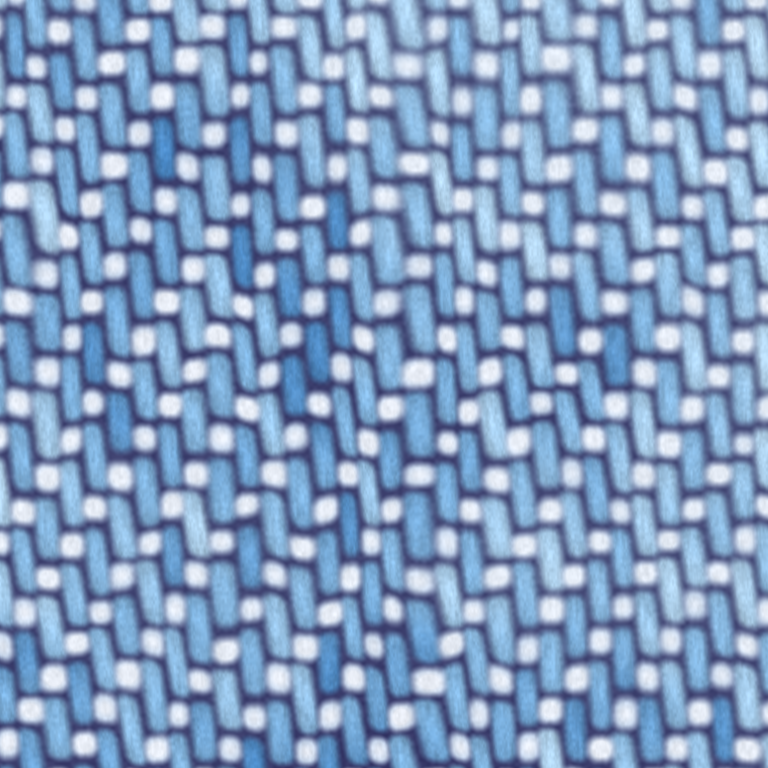
A three.js fragment shader for this texture:

```glsl
varying vec2 vUv;

const float COLUMNS = 31.0;
const float ROWS = 22.5;
const float TWILL = 3.0;
const float CELL_ASPECT = 1.37;
const float WIDE_THREAD = 16.5;

const vec3 GAP = vec3(0.19, 0.19, 0.38);
const vec3 DEEP_BLUE = vec3(0.24, 0.48, 0.72);
const vec3 MID_BLUE = vec3(0.48, 0.68, 0.85);
const vec3 PALE_BLUE = vec3(0.70, 0.83, 0.93);
const vec3 WEFT_SHADE = vec3(0.67, 0.77, 0.90);
const vec3 WEFT_WHITE = vec3(0.96, 0.97, 1.0);

float hash(vec2 p) {
  vec3 q = fract(p.xyx * 0.1031);
  q += dot(q, q.yzx + 33.33);
  return fract((q.x + q.y) * q.z);
}

float noise(vec2 p) {
  vec2 i = floor(p);
  vec2 f = fract(p);
  f = f * f * (3.0 - 2.0 * f);
  float low = mix(hash(i), hash(i + vec2(1.0, 0.0)), f.x);
  float high = mix(hash(i + vec2(0.0, 1.0)), hash(i + 1.0), f.x);
  return mix(low, high, f.y);
}

float roundedBox(vec2 p, vec2 halfSize, float radius) {
  vec2 d = abs(p) - halfSize + radius;
  return length(max(d, 0.0)) + min(max(d.x, d.y), 0.0) - radius;
}

float softMask(float d, float softness) {
  return 1.0 - smoothstep(-softness, softness, d);
}

// Sheared thread coordinates with uneven spacing and one thick warp
vec2 threadSpace(vec2 uv) {
  float down = 1.0 - uv.y;
  vec2 p = vec2((uv.x - 0.028 * down) * COLUMNS, down * ROWS + 0.6);
  float d = p.x - WIDE_THREAD;
  p.x -= 0.32 * d * exp(-0.5 * d * d);
  p.x += 0.45 * (noise(vec2(p.x * 0.55, p.y * 0.12)) - 0.5);
  p.y += 0.35 * (noise(p * vec2(0.6, 0.45) + 40.0) - 0.5);
  return p;
}

// Blue vertical float spanning two rows
vec3 addWarp(vec3 base, vec2 p, vec2 id, float tone, float fibre, float softness) {
  float seed = hash(id + 17.0);
  float threadSeed = hash(vec2(id.x, 71.0));
  p.x -= (0.05 + 0.10 * seed) * p.y;
  vec2 halfSize = vec2(0.41 + 0.08 * threadSeed, 1.20 + 0.14 * seed);
  float mask = softMask(roundedBox(p, halfSize, 0.40), softness);
  float light = clamp(tone + 0.5 * (seed - 0.5) + 0.35 * (threadSeed - 0.5), 0.0, 1.0);
  vec3 yarn = mix(DEEP_BLUE, MID_BLUE, smoothstep(0.0, 0.5, light));
  yarn = mix(yarn, PALE_BLUE, smoothstep(0.45, 1.0, light));
  float ridge = exp(-5.0 * p.x * p.x - 0.5 * p.y * p.y);
  yarn *= 0.80 + 0.27 * ridge + 0.22 * (fibre - 0.5);
  return mix(base, yarn, mask);
}

// White weft crossing over one warp
vec3 addWeft(vec3 base, vec2 p, vec2 id, float fibre, float softness) {
  float seed = hash(id + 53.0);
  p -= 0.14 * (vec2(hash(id + 5.0), hash(id + 9.0)) - 0.5);
  vec2 halfSize = vec2(0.45 + 0.10 * seed, 0.46 + 0.12 * hash(id + 29.0));
  float mask = softMask(roundedBox(p, halfSize, 0.40), softness);
  float glow = exp(-4.0 * dot(p, p)) * (0.7 + 0.5 * seed);
  vec3 yarn = mix(WEFT_SHADE, WEFT_WHITE, clamp(glow * 1.25, 0.0, 1.0));
  yarn *= 0.97 + 0.10 * (fibre - 0.5);
  return mix(base, yarn, mask);
}

void main() {
  vec2 p = threadSpace(vUv);
  float patches = noise(vUv * 4.0 + 11.0);
  float detail = noise(vUv * 13.0 + 3.0);
  float rise = 0.5 * (vUv.x + vUv.y);
  float tone = 0.10 + 0.42 * rise + 0.25 * patches + 0.22 * detail;
  float haze = clamp(0.2 + 0.7 * rise + 0.5 * (patches - 0.5), 0.0, 1.0);
  float softness = mix(0.17, 0.27, haze);
  float fibre = 0.6 * noise(p * vec2(7.0, 2.2)) + 0.4 * noise(p * vec2(13.0, 9.0));

  vec3 color = GAP;
  float column = floor(p.x);

  // Warp floats, then weft crossings
  for (int i = -1; i <= 1; i++) {
    float c = column + float(i);
    float phase = (p.y - 0.5 + c) / TWILL;
    float index = floor(phase);
    vec2 q = vec2(p.x - c - 0.5, (phase - index - 0.5) * TWILL * CELL_ASPECT);
    color = addWarp(color, q, vec2(c, index), tone, fibre, softness);
  }
  for (int i = -1; i <= 1; i++) {
    float c = column + float(i);
    float phase = (p.y - 0.5 + c) / TWILL;
    float index = floor(phase + 0.5);
    vec2 q = vec2(p.x - c - 0.5, (phase - index) * TWILL * CELL_ASPECT);
    color = addWeft(color, q, vec2(c, index), fibre, softness);
  }

  // Faded wear and fine lint
  color = mix(color, PALE_BLUE, 0.20 * haze);
  color += 0.05 * (noise(vUv * 190.0) - 0.5);
  gl_FragColor = vec4(clamp(color, 0.0, 1.0), 1.0);
}
```
